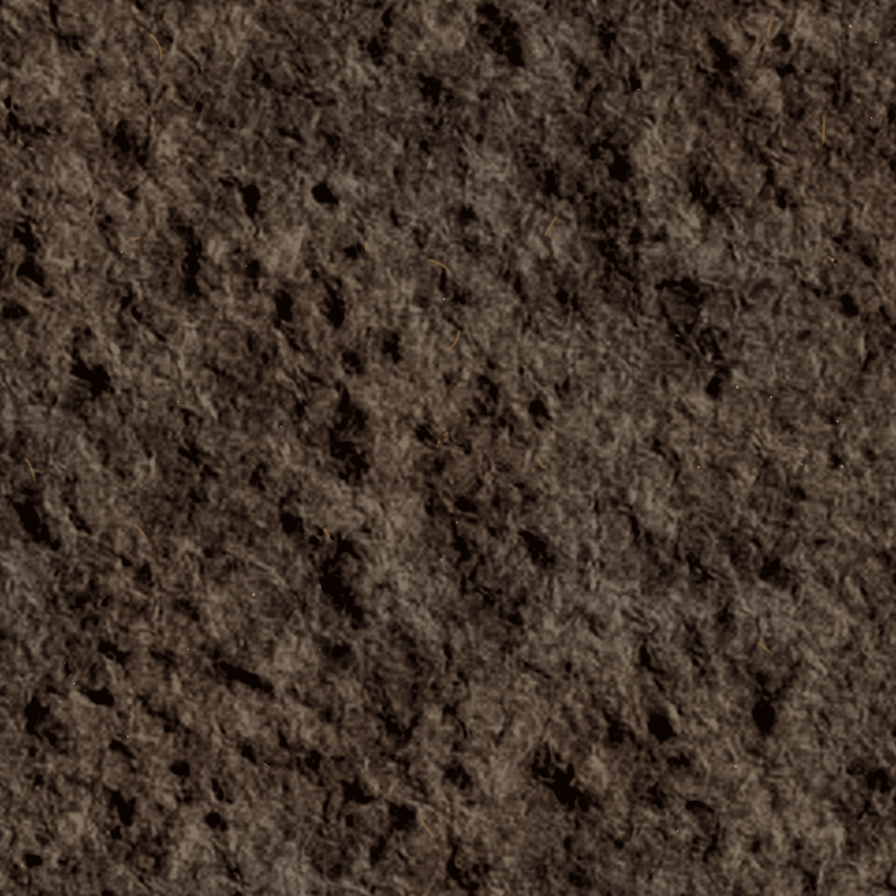
A Shadertoy shader for this texture:

```glsl
// Dark garden soil: a fractal height field with scattered clods and hollows,
// lit from the upper right by comparing heights along the light direction,
// then tinted by a brown ramp and strewn with pale grit and root fibres.

const vec2 LIGHT_DIR = vec2(0.93, 0.37);
const vec3 SHADOW_BROWN = vec3(0.10, 0.06, 0.04);
const vec3 EARTH_BROWN = vec3(0.24, 0.18, 0.14);
const vec3 DRY_BROWN = vec3(0.42, 0.36, 0.30);
const vec3 FIBRE_TAN = vec3(0.56, 0.42, 0.25);
const vec3 GRIT_PALE = vec3(0.66, 0.58, 0.47);

// Integer hash of a cell, giving two values in 0..1
vec2 hash2(vec2 cell, uint seed) {
    uvec2 v = uvec2(ivec2(cell)) * 1664525u + 1013904223u + seed * 747796405u;
    v.x += v.y * 1664525u;
    v.y += v.x * 1664525u;
    v ^= v >> 16u;
    v.x += v.y * 1664525u;
    v.y += v.x * 1664525u;
    v ^= v >> 16u;
    return vec2(v & 0xffffu) / 65535.0;
}

// Smooth value noise with two independent channels
vec2 noise2(vec2 p, uint seed) {
    vec2 cell = floor(p), f = fract(p);
    f = f * f * (3.0 - 2.0 * f);
    vec2 low = mix(hash2(cell, seed), hash2(cell + vec2(1, 0), seed), f.x);
    vec2 high = mix(hash2(cell + vec2(0, 1), seed), hash2(cell + 1.0, seed), f.x);
    return mix(low, high, f.y);
}

// Crumbly ground with amplitude falling off toward the fine crumbs
float crumbHeight(vec2 p) {
    const mat2 turn = mat2(0.8, 0.6, -0.6, 0.8);
    vec2 q = p * 17.0 + 3.7;
    float sum = 0.0, amplitude = 1.0;
    for (int i = 0; i < 4; i++) {
        sum += amplitude * noise2(q, uint(i)).x;
        q = turn * q * 2.07;
        amplitude *= 0.65;
    }
    return sum;
}

// Rounded clods, each with a hollow on the side away from the light
float clodHeight(vec2 p, float gridSize) {
    vec2 home = floor(p * gridSize);
    float sum = 0.0;
    for (int y = -1; y <= 1; y++)
    for (int x = -1; x <= 1; x++) {
        vec2 cell = home + vec2(x, y);
        vec2 traits = hash2(cell, 11u);
        float radius = mix(0.008, 0.026, traits.y * traits.y);
        vec2 offset = p - (cell + hash2(cell, 12u)) / gridSize;
        vec2 hollow = (offset + LIGHT_DIR * radius * 1.2) / radius;
        float dome = smoothstep(1.0, 0.25, length(offset) / radius);
        float bump = 14.0 * dome - 26.0 * exp(-2.5 * dot(hollow, hollow));
        sum += step(traits.x, 0.36) * radius * bump;
    }
    return sum;
}

float soilHeight(vec2 p) {
    vec2 warped = p + 0.012 * (noise2(p * 43.0, 21u) - 0.5);
    return crumbHeight(warped) + clodHeight(warped, 8.0);
}

// Coverage of pale round grains
float gritMask(vec2 p, float gridSize, float share) {
    vec2 cell = floor(p * gridSize);
    vec2 traits = hash2(cell, 31u);
    vec2 centre = (cell + 0.1 + 0.8 * hash2(cell, 32u)) / gridSize;
    float radius = mix(0.0015, 0.0034, traits.y * traits.y);
    float grain = smoothstep(radius, radius * 0.3, length(p - centre));
    return grain * step(traits.x, share);
}

// Coverage of short, bent root fibres
float fibreMask(vec2 p, float gridSize, float share) {
    vec2 cell = floor(p * gridSize);
    vec2 traits = hash2(cell, 41u), shape = hash2(cell, 42u);
    vec2 offset = p - (cell + 0.25 + 0.5 * hash2(cell, 43u)) / gridSize;
    float angle = 6.2832 * traits.y;
    vec2 axis = vec2(cos(angle), sin(angle));
    float along = dot(offset, axis);
    float halfLength = mix(0.004, 0.022, shape.x * shape.x);
    float bend = (shape.y - 0.5) * 40.0 * along * along;
    float across = abs(dot(offset, vec2(-axis.y, axis.x)) - bend);
    float ends = smoothstep(halfLength, halfLength * 0.7, abs(along));
    return smoothstep(0.0024, 0.0006, across) * ends * step(traits.x, share);
}

vec3 soilRamp(float tone) {
    float t = clamp(tone, -0.18, 1.25);
    vec3 color = t < 0.44 ? mix(SHADOW_BROWN, EARTH_BROWN, t / 0.44)
                          : mix(EARTH_BROWN, DRY_BROWN, (t - 0.44) / 0.56);
    return max(color, 0.0);
}

void mainImage(out vec4 fragColor, in vec2 fragCoord) {
    vec2 p = fragCoord / iResolution.y;

    // Relief of the crumbs and shadow thrown by taller neighbours
    float height = soilHeight(p);
    float relief = height - soilHeight(p + LIGHT_DIR * 0.004);
    float rise = soilHeight(p + LIGHT_DIR * 0.02) - height;
    float shadow = max(rise - 0.2, 0.0);

    // Fine grain and slow patches of dampness
    float grain = 0.5 * noise2(p * 240.0, 51u).x + 0.3 * noise2(p * 113.0, 52u).x - 0.4;
    vec2 patches = noise2(p * 6.0, 53u) - 0.5;
    float tone = 0.51 + 1.9 * relief + 0.5 * (height - 1.17) - 1.2 * shadow
               + grain + 0.12 * patches.x;
    vec3 color = soilRamp(tone);
    color *= 1.0 + vec3(0.05, 0.0, -0.06) * patches.y;

    // Scattered organic bits
    float exposed = smoothstep(-0.1, 0.4, tone);
    color = mix(color, FIBRE_TAN, 0.65 * exposed * fibreMask(p, 9.0, 0.22));
    color = mix(color, GRIT_PALE, 0.75 * exposed * gritMask(p, 26.0, 0.07));
    fragColor = vec4(color, 1.0);
}
```
